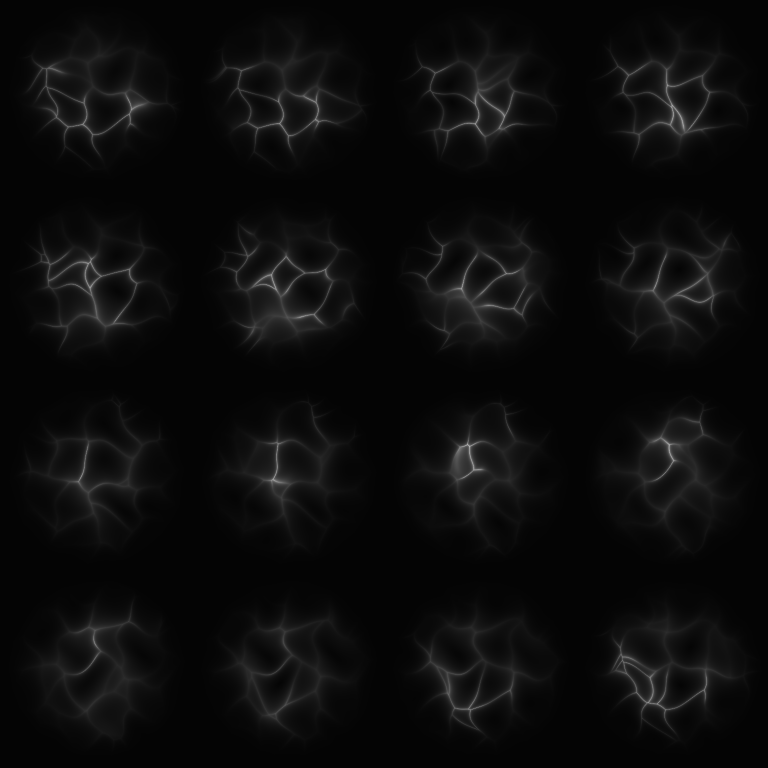
Reproduce this pattern procedurally as a Shadertoy shader.

```glsl
const float GRID = 4.0;                       // frames across and down
const vec2  CENTRE = vec2(0.505, 0.52);       // middle of the glow in a frame
const float FADE_INNER = 0.13;                // radii of the round fade
const float FADE_OUTER = 0.47;
const float CELLS = 5.3;                      // cells across one frame
const int   LOOP_DEPTH = 3;                   // cells crossed in one full loop
const float JITTER = 0.8;
const float WARP = 0.12;                      // bend of the walls
const float WARP_FREQUENCY = 3.2;
const float GAIN = 0.044;
const float SHARP_CORE = 0.007;               // wall core where in focus
const float SOFT_CORE = 0.13;                 // wall core where blurred
const float WALL_BLEND = 3.5;                 // lower rounds the cells more
const float LINE_FALLOFF = 0.62;
const vec3  BACKGROUND = vec3(0.017);
const vec3  LIGHT = vec3(1.0);
const int   SAMPLES = 2;                      // antialiasing per axis
const float TAU = 6.2831853;

// Integer hash giving three values from 0 to 1; depth wraps so frames loop
vec3 hash3(ivec3 cell) {
    cell.z = (cell.z + LOOP_DEPTH) % LOOP_DEPTH;
    uvec3 v = uvec3(cell + 64) * 1664525u + 1013904223u;
    v.x += v.y * v.z; v.y += v.z * v.x; v.z += v.x * v.y;
    v ^= v >> 16u;
    v.x += v.y * v.z; v.y += v.z * v.x; v.z += v.x * v.y;
    return vec3(v >> 8u) / 16777216.0;
}

// Smooth value noise
float noise(vec3 p) {
    ivec3 base = ivec3(floor(p));
    vec3 t = smoothstep(0.0, 1.0, fract(p));
    float total = 0.0;
    for (int i = 0; i < 8; i++) {
        ivec3 corner = ivec3(i & 1, (i >> 1) & 1, i >> 2);
        vec3 weight = mix(1.0 - t, t, vec3(corner));
        total += weight.x * weight.y * weight.z * hash3(base + corner).x;
    }
    return total;
}

// Bends the plane so that walls curve
vec3 warp(vec3 p) {
    float phase = TAU * p.z / float(LOOP_DEPTH);
    p.xy += WARP * sin(WARP_FREQUENCY * p.yx + vec2(phase, 1.7 - phase));
    p.xy += 0.5 * WARP * sin(1.8 * WARP_FREQUENCY * p.yx + vec2(2.1 - phase, phase));
    return p;
}

// Light gathered along the walls of a sliced 3D Voronoi field
float caustic(vec3 p) {
    float blur = smoothstep(0.25, 0.75, noise(p + vec3(7.3, 2.6, 0.0)));
    float core = mix(SHARP_CORE, SOFT_CORE, blur);
    p = warp(p);
    ivec3 base = ivec3(floor(p));
    vec3 offsets[27];
    vec3 nearest = vec3(0.0);
    float nearestSq = 100.0;
    int nearestId = 0;

    for (int i = 0; i < 27; i++) {
        ivec3 cell = base + ivec3(i % 3, (i / 3) % 3, i / 9) - 1;
        vec3 offset = vec3(cell) + 0.5 + JITTER * (hash3(cell) - 0.5) - p;
        offsets[i] = offset;
        float distSq = dot(offset, offset);
        if (distSq < nearestSq) {
            nearestSq = distSq;
            nearest = offset;
            nearestId = i;
        }
    }

    // Blend all walls so that junctions round off and brighten
    float closeness = 0.0;
    for (int i = 0; i < 27; i++) {
        if (i == nearestId) continue;
        vec3 other = offsets[i];
        float wall = dot(0.5 * (nearest + other), normalize(other - nearest));
        closeness += pow(max(wall, 0.0) + core, -WALL_BLEND);
    }
    float spread = sqrt(nearestSq);
    return GAIN * spread * pow(closeness, LINE_FALLOFF / WALL_BLEND);
}

// One point of the sheet: frames run left to right, top to bottom
float sheet(vec2 uv) {
    vec2 tile = clamp(floor(uv * GRID), 0.0, GRID - 1.0);
    vec2 local = uv * GRID - tile - CENTRE;
    float fade = 1.0 - smoothstep(FADE_INNER, FADE_OUTER, length(local));
    if (fade <= 0.0) return 0.0;

    float frame = (GRID - 1.0 - tile.y) * GRID + tile.x;
    float depth = float(LOOP_DEPTH) * frame / (GRID * GRID);
    return fade * caustic(vec3(local * CELLS, depth));
}

void mainImage(out vec4 fragColor, in vec2 fragCoord) {
    float light = 0.0;
    for (int y = 0; y < SAMPLES; y++) {
        for (int x = 0; x < SAMPLES; x++) {
            vec2 shift = (vec2(x, y) + 0.5) / float(SAMPLES) - 0.5;
            light += min(sheet((fragCoord + shift) / iResolution.xy), 1.2);
        }
    }
    light /= float(SAMPLES * SAMPLES);
    fragColor = vec4(min(BACKGROUND + LIGHT * light, 1.0), 1.0);
}
```
